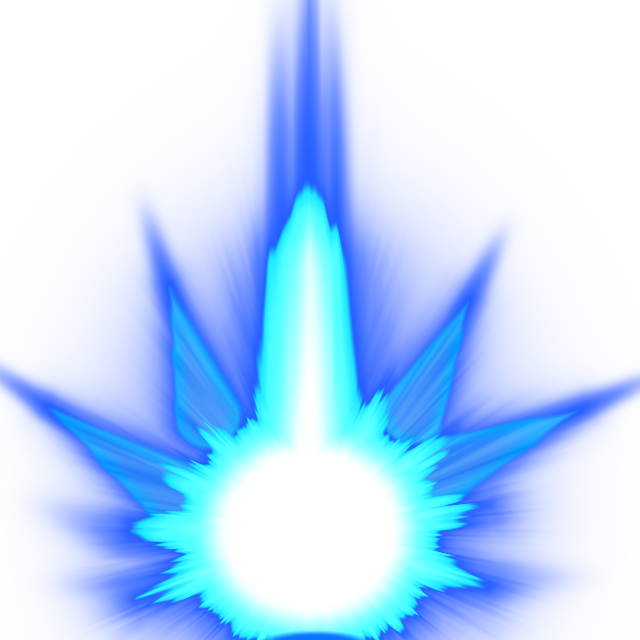
Reproduce this background procedurally as a WebGL 1 fragment shader.

```glsl
precision highp float;
// A white-hot burst with cyan flame tips, blue side spikes and a soft violet glow.
uniform vec2 u_resolution;

float hash(vec2 p) {
  return fract(sin(dot(p, vec2(127.1, 311.7))) * 4375.85);
}

float noise(vec2 p) {
  vec2 i = floor(p), f = fract(p);
  f = f * f * (3.0 - 2.0 * f);
  return mix(mix(hash(i), hash(i + vec2(1, 0)), f.x),
             mix(hash(i + vec2(0, 1)), hash(i + vec2(1, 1)), f.x), f.y);
}

// Signed distance to a spike that narrows from base to tip
float spike(vec2 p, vec2 base, vec2 tip, float width) {
  vec2 axis = tip - base;
  float t = clamp(dot(p - base, axis) / dot(axis, axis), 0.0, 1.0);
  return length(p - base - axis * t) - width * (1.0 - t);
}

// Faint trail that widens a line and fades towards its end
float trail(vec2 p, vec2 start, vec2 end, float width) {
  vec2 axis = end - start;
  float t = dot(p - start, axis) / dot(axis, axis);
  float across = length(p - start - axis * t) / width;
  return exp(-across * across) * smoothstep(-0.3, 0.2, t) * (1.0 - smoothstep(0.1, 1.0, t));
}

// Side spike: x is its distance, y the trail past its tip
vec2 arm(vec2 p, vec2 base, vec2 tip) {
  vec2 axis = tip - base;
  return vec2(spike(p, base, tip, 0.052),
              trail(p, base + axis * 0.75, base + axis * 1.9, 0.018));
}

vec2 joinArms(vec2 a, vec2 b) {
  return vec2(min(a.x, b.x), max(a.y, b.y));
}

void main() {
  vec2 p = gl_FragCoord.xy / u_resolution;
  vec2 center = vec2(0.485, 0.17);
  vec2 q = p - center;
  float radius = length(q);

  // Streaks fan out from the center and run upright in the main flame
  float angle = atan(q.x, q.y + 0.0001);
  float fan = 0.6 * noise(vec2(angle * 24.0, radius * 5.0))
            + 0.4 * noise(vec2(angle * 65.0, radius * 9.0));
  float upright = noise(vec2(p.x * 95.0, p.y * 4.0));
  float inFlame = (1.0 - smoothstep(0.06, 0.11, abs(q.x))) * smoothstep(0.12, 0.25, q.y);
  float streak = mix(fan, upright, inFlame) - 0.5;

  // Round body with a ring of barbs on either side
  float body = length(q / vec2(1.0, 0.94)) - 0.205;
  for (int i = 0; i < 4; i++) {
    float n = float(i);
    float right = -0.32 + 0.46 * n;
    float left = -0.37 + 0.39 * n;
    vec2 rightDir = vec2(cos(right), sin(right));
    vec2 leftDir = vec2(-cos(left), sin(left));
    body = min(body, spike(q, rightDir * 0.1, rightDir * (0.29 - 0.008 * n), 0.068));
    body = min(body, spike(q, leftDir * 0.1, leftDir * (0.29 - 0.015 * n), 0.068));
  }

  // Tall central flame
  float drop = 0.74 - p.y;
  float flameWidth = 0.047 * smoothstep(0.0, 0.16, drop) + 0.09 * drop;
  float flame = max(abs(p.x - 0.483) - flameWidth, 0.17 - p.y);
  body = min(body, flame) + streak * mix(0.035, 0.015, inFlame);

  // Four side spikes
  vec2 arms = arm(p, vec2(0.325, 0.35), vec2(0.264, 0.551));
  arms = joinArms(arms, arm(p, vec2(0.645, 0.355), vec2(0.732, 0.529)));
  arms = joinArms(arms, arm(p, vec2(0.27, 0.232), vec2(0.078, 0.362)));
  arms = joinArms(arms, arm(p, vec2(0.69, 0.265), vec2(0.911, 0.362)));
  float armDist = arms.x + streak * 0.012;

  // Trails above the flame and beside the lowest barbs
  float trails = arms.y * 0.75;
  for (int i = -1; i <= 1; i++) {
    float n = float(i);
    vec2 foot = vec2(0.482 + 0.044 * n, 0.68 - 0.08 * abs(n));
    trails = max(trails, 0.7 * trail(p, foot, vec2(foot.x - 0.005, 1.08), 0.019));
  }
  trails = max(trails, 0.3 * trail(p, vec2(0.73, 0.09), vec2(0.98, 0.1), 0.025));
  trails = max(trails, 0.3 * trail(p, vec2(0.24, 0.09), vec2(0.03, 0.085), 0.025));
  trails = max(trails, 0.35 * trail(p, vec2(0.23, 0.15), vec2(0.0, 0.23), 0.03));

  // Wide glow and tight blue halo on white
  vec2 g = (p - vec2(0.485, 0.25)) * vec2(1.0, 0.8);
  float glow = 0.72 * exp(-dot(g, g) / 0.09);
  float halo = max(0.9 * exp(-max(body, 0.0) / 0.032), 0.7 * exp(-max(armDist, 0.0) / 0.02));
  float blue = 1.0 - (1.0 - glow) * (1.0 - halo) * (1.0 - trails);
  vec3 color = mix(vec3(1.0), vec3(0.49, 0.6, 1.0), smoothstep(0.0, 0.6, blue));
  color = mix(color, vec3(0.13, 0.36, 1.0), smoothstep(0.4, 1.0, blue));

  // Translucent spikes with brighter rims
  float armDepth = -armDist;
  vec3 armColor = mix(vec3(0.08, 0.68, 1.0), vec3(0.25, 0.58, 0.98), smoothstep(0.004, 0.03, armDepth));
  armColor += vec3(0.35, 0.25, 0.0) * streak;
  color = mix(color, armColor, smoothstep(-0.004, 0.006, armDepth) * 0.9);

  // Cyan flame heating to white
  float depth = -body;
  vec3 fire = mix(vec3(0.1, 0.9, 1.0), vec3(0.3, 1.0, 1.0), smoothstep(0.0, 0.02, depth));
  fire = mix(fire, vec3(1.0), smoothstep(0.015, 0.08, depth + streak * 0.025));
  color = mix(color, fire, smoothstep(-0.004, 0.005, depth));

  // Dark hollow at the foot
  float hollow = length((p - vec2(0.492, -0.012)) / vec2(0.09, 0.025));
  color = mix(color, vec3(0.05, 0.45, 1.0), 1.0 - smoothstep(0.75, 1.15, hollow));

  gl_FragColor = vec4(clamp(color, 0.0, 1.0), 1.0);
}
```
